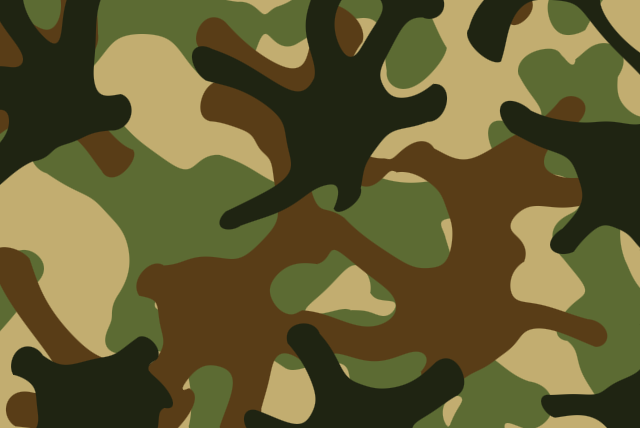
Write a Shadertoy shader that draws this pattern.

```glsl
// Woodland camouflage: green, brown and near-black layers over tan.
// Each layer scatters hubs on a jittered grid; every hub grows bent,
// round-tipped limbs that melt together through an exponential soft union.

const vec3 TAN   = vec3(0.76, 0.68, 0.44);
const vec3 GREEN = vec3(0.36, 0.42, 0.20);
const vec3 BROWN = vec3(0.35, 0.24, 0.09);
const vec3 DARK  = vec3(0.12, 0.14, 0.07);
const float TAU = 6.2832;

vec3 hash(vec3 p) {
    p = fract(p * vec3(0.1031, 0.1030, 0.0973));
    p += dot(p, p.yxz + 33.33);
    return fract((p.xxy + p.yxx) * p.zyx);
}

// Gentle bending of the plane, so that outlines flow
vec2 warp(vec2 p, float seed) {
    p += 0.035 * sin(p.yx * vec2(9.0, 8.0) + seed * vec2(1.7, 2.9));
    return p + 0.012 * sin(p.yx * vec2(21.0, 24.0) + seed * vec2(4.1, 3.3));
}

// Distance to a limb from the origin, curving sideways, with a bulbous tip
float limb(vec2 p, float angle, float len, float bend, float thick) {
    vec2 dir = vec2(cos(angle), sin(angle));
    float h = clamp(dot(p, dir) / len, 0.0, 1.0);
    vec2 axis = dir * len * h + vec2(-dir.y, dir.x) * bend * h * h;
    return length(p - axis) - thick * (1.25 - 0.9 * h + 0.75 * h * h);
}

// Signed distance to one layer of blobs; grow fattens all of them
float blobs(vec2 p, float cellSize, float grow, float seed) {
    const float blend = 0.02;
    p = warp(p, seed) + seed * vec2(0.37, 0.61);
    vec2 home = floor(p / cellSize);
    float sum = 0.0;
    for (int y = -1; y <= 1; y++)
    for (int x = -1; x <= 1; x++) {
        vec2 cell = home + vec2(x, y);
        vec3 hub = hash(vec3(cell + 40.0, seed * 13.0));
        vec2 q = p - (cell + 0.2 + 0.6 * hub.xy) * cellSize;
        sum += exp(-(length(q) - 0.06 - 0.07 * hub.z) / blend);
        for (int i = 0; i < 5; i++) {
            vec3 r = hash(vec3(cell + 70.0, seed * 13.0 + float(i) * 5.0 + 3.0));
            float angle = TAU * ((float(i) + 0.7 * r.x) / 5.0 + hub.x);
            float bend = 0.14 * (fract(r.x * 7.0 + r.y) - 0.5);
            float d = limb(q, angle, 0.15 + 0.2 * r.y, bend, 0.022 + 0.02 * r.z);
            sum += exp(-d / blend);
        }
    }
    return -blend * log(max(sum, 1e-30)) - grow;
}

// Coverage of a shape with an edge one pixel wide
float fill(float d) {
    return clamp(0.5 - d / max(fwidth(d), 1e-5), 0.0, 1.0);
}

void mainImage(out vec4 fragColor, in vec2 fragCoord) {
    vec2 p = fragCoord / iResolution.y;

    // Layers from back to front
    vec3 color = TAN;
    color = mix(color, GREEN, fill(blobs(p, 0.50, 0.017, 1.0)));
    color = mix(color, BROWN, fill(blobs(p, 0.55, 0.004, 2.0)));
    color = mix(color, DARK,  fill(blobs(p, 0.55, 0.000, 3.0)));
    fragColor = vec4(color, 1.0);
}
```
